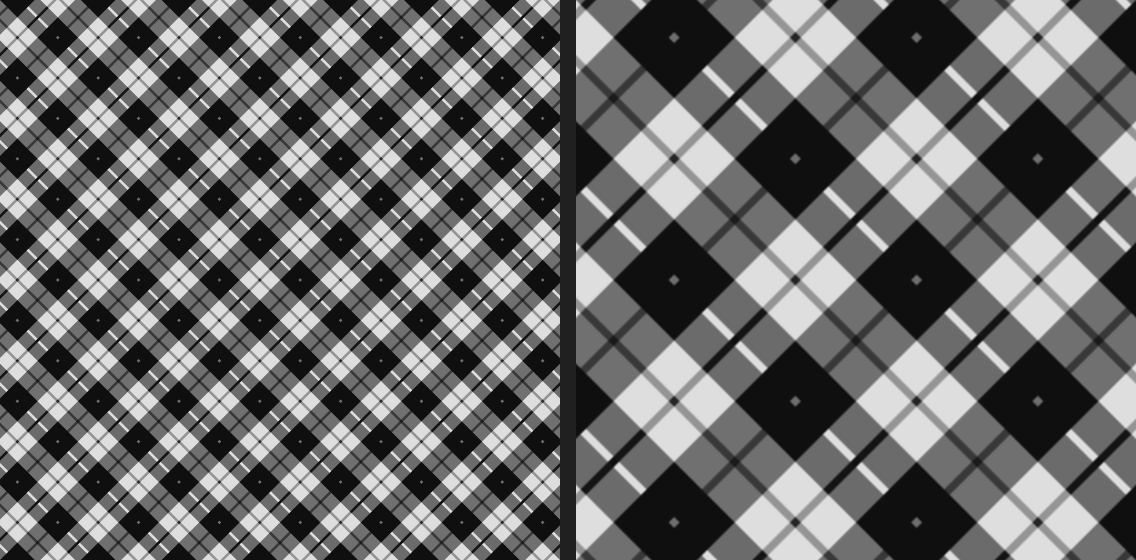
Left: the whole. Right: its middle third, enlarged.
Write a three.js fragment shader that draws this pattern.

```glsl
// Diagonal black, grey and white tartan with a fine line centred in every band.
varying vec2 vUv;

const float REPEATS = 9.8;       // tartan periods per canvas length, along each diagonal
const float LINE_HALF = 0.0225;  // half width of the fine lines, in periods
const float SOFTNESS = 0.001;    // half width of smoothed edges, in canvas units

// Greys per cell: both bands dark, rising light, falling light, both light.
const vec4 GROUND       = vec4(0.06, 0.42, 0.44, 0.87);
const vec4 RISING_LINE  = vec4(0.06, 0.08, 0.22, 0.58);
const vec4 FALLING_LINE = vec4(0.06, 0.87, 0.22, 0.58);
const vec4 CROSSING     = vec4(0.43, 0.06, 0.10, 0.14);

float inside(float dist, float radius) {
  float soft = SOFTNESS * REPEATS;
  return 1.0 - smoothstep(radius - soft, radius + soft, dist);
}

// Coverage of the light band (x) and of the fine line (y) across one thread set.
vec2 bandAndLine(float t) {
  float fromLight = abs(fract(t - 0.25) - 0.5);
  float fromLine = min(fromLight, 0.5 - fromLight);
  return vec2(inside(fromLight, 0.25), inside(fromLine, LINE_HALF));
}

void main() {
  // Diagonal axes, centred on the canvas
  vec2 p = (vUv - 0.5) * REPEATS * inversesqrt(2.0);
  vec2 rising = bandAndLine(p.x - p.y);
  vec2 falling = bandAndLine(p.x + p.y);

  // Share of each band combination
  vec2 r = vec2(1.0 - rising.x, rising.x);
  vec2 f = vec2(1.0 - falling.x, falling.x);
  vec4 cell = vec4(r.x * f.x, r.y * f.x, r.x * f.y, r.y * f.y);

  // Lay the lines and their crossings over the ground
  vec4 offRising = mix(GROUND, FALLING_LINE, falling.y);
  vec4 onRising = mix(RISING_LINE, CROSSING, falling.y);
  float grey = dot(cell, mix(offRising, onRising, rising.y));
  gl_FragColor = vec4(vec3(grey), 1.0);
}
```
